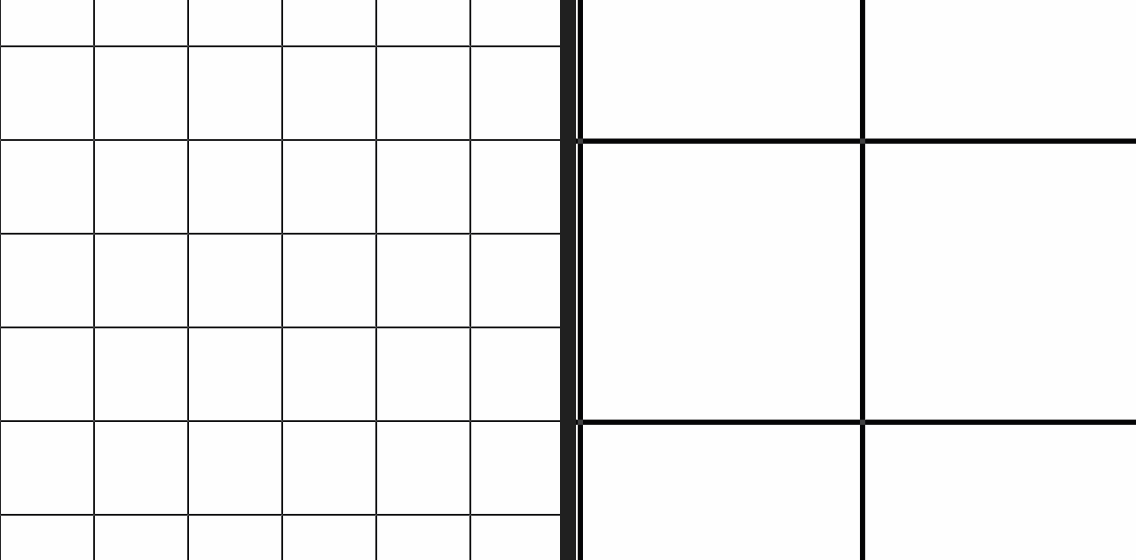
Left: the whole. Right: its middle third, enlarged.
Reproduce this pattern procedurally as a three.js fragment shader.

```glsl
// Plain square grid: thin near-black rules on white, about six cells each way.
// Each axis takes the distance to its nearest repeated rule and turns it into
// box-filtered coverage; the crossings are printed slightly lighter.

#define CELL vec2(0.16797, 0.16732)
#define OFFSET vec2(0.0, 0.0807)
#define LINE_WIDTH 0.0031
#define PAPER vec3(0.996)
#define INK vec3(0.02, 0.02, 0.025)
#define CROSSING_INK vec3(0.25, 0.25, 0.255)

varying vec2 vUv;

// Distance on each axis to the nearest repeated rule
vec2 ruleDistance(vec2 p) {
  vec2 cellPos = (p - OFFSET) / CELL;
  return abs(fract(cellPos + 0.5) - 0.5) * CELL;
}

// Share of the filter footprint covered by a rule, per axis
vec2 ruleCoverage(vec2 dist, vec2 footprint) {
  vec2 halfWidth = vec2(0.5 * LINE_WIDTH);
  vec2 halfPixel = 0.5 * footprint;
  vec2 right = min(dist + halfPixel, halfWidth);
  vec2 left = max(dist - halfPixel, -halfWidth);
  return clamp((right - left) / footprint, 0.0, 1.0);
}

void main() {
  vec2 footprint = max(fwidth(vUv), vec2(0.00001));
  vec2 rule = ruleCoverage(ruleDistance(vUv), footprint);

  // Union of both rule directions, with softer ink where they overlap
  float grid = max(rule.x, rule.y);
  float crossing = rule.x * rule.y;
  vec3 ink = mix(INK, CROSSING_INK, crossing);

  gl_FragColor = vec4(mix(PAPER, ink, grid), 1.0);
}
```
